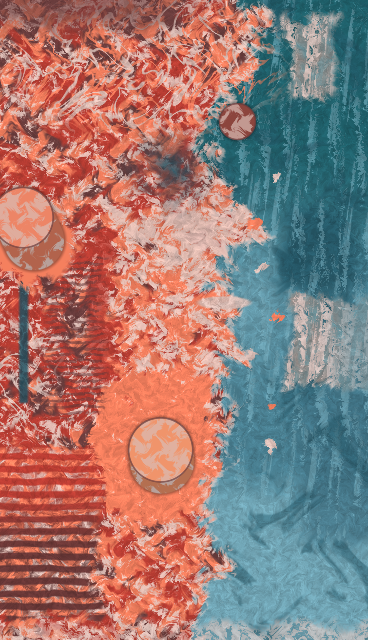
Write a Shadertoy shader that draws this background.

```glsl
// Abstract poured-paint canvas: splattered reds and oranges on the left, weathered teal on the right.

const vec3 ORANGE = vec3(.96, .5, .37), RED = vec3(.73, .24, .2), CREAM = vec3(.85, .74, .71);
const vec3 MAROON = vec3(.42, .24, .24), DEEP = vec3(.13, .32, .38), SKY = vec3(.46, .66, .72);

// Layered, folded sines: a marbled field of roughly 0 to 1
float swirl(vec2 p) {
  float sum = 0., amp = .5;
  for (int i = 0; i < 4; i++) {
    p += .7 * sin(p.yx * 1.2 + vec2(1.7, 4.2));
    sum += amp * sin(p.x) * sin(p.y + 1.3);
    p = mat2(.8, .6, -.6, .8) * p * 1.8 + 2.1;
    amp *= .62;
  }
  return .5 + .8 * sum;
}

float slab(vec2 p, vec2 lo, vec2 hi, float soft) {
  vec2 m = smoothstep(lo - soft, lo + soft, p) * (1. - smoothstep(hi - soft, hi + soft, p));
  return m.x * m.y;
}

float blob(vec2 p, vec2 center, vec2 radius) {
  vec2 d = (p - center) / radius;
  return exp(-dot(d, d));
}

float band(float y, float center, float width) {
  return blob(vec2(y, 0), vec2(center, 0), vec2(width, 1));
}

float below(float a, float b, float x) {
  return 1. - smoothstep(a, b, x);
}

// Share of the field that is painted over
float cover(float field, float amount) {
  return smoothstep(-.15, .15, field - 1. + amount);
}

float strand(float field) {
  return below(.03, .09, abs(field - .5));
}

// Short cylinder seen from above: shadow, side wall, rim and marbled lid
vec3 disc(vec3 base, vec2 p, vec2 center, float r, vec2 side, vec3 tint) {
  vec2 d = p - center;
  float along = clamp(dot(d, side) / max(dot(side, side), 1e-5), 0., 1.);
  float wall = length(d - side * along) - r, lid = length(d) - r;
  float marble = swirl(p * 130. + 5.);
  base *= 1. - .4 * below(-.002, .007, wall);
  base = mix(base, mix(tint * .75, CREAM * .85, cover(marble, .35)), below(-.001, .0015, wall));
  base = mix(base, mix(tint, CREAM, .7 * cover(marble, .5)), below(-.001, .0015, lid));
  return mix(base, MAROON, .7 * below(.0005, .002, abs(lid)));
}

void mainImage(out vec4 fragColor, in vec2 fragCoord) {
  vec2 p = fragCoord / iResolution.xy * vec2(.575, 1);
  float coarse = swirl(p * 32.), fine = swirl(p * 85. + 3. + coarse);
  float grain = swirl(p * 210. + 5. * vec2(fine, coarse)), streak = swirl(p * vec2(170, 24) + grain);
  vec2 q = p + .022 * (vec2(coarse, swirl(p * 50. + 9.)) - .5) + .008 * (grain - .5);

  // Teal side, paler in the middle and towards the bottom
  vec3 cool = mix(vec3(.28, .49, .56), vec3(.12, .37, .41), smoothstep(.5, .8, p.y));
  cool = mix(cool, SKY, .85 * below(.2, .29, q.y + .12 * (p.x - .4)));
  cool = mix(cool, SKY, .6 * blob(p, vec2(.4, .53), vec2(.06, .12)));
  cool = mix(cool, vec3(.24, .43, .5), .75 * slab(q, vec2(.47, .15), vec2(.7, .39), .03));
  cool = mix(cool, DEEP, .8 * slab(q, vec2(.445, .54), vec2(.55, .67), .02));
  cool = mix(cool, SKY, .55 * cover(streak, .3));
  cool = mix(cool, DEEP, .5 * cover(coarse, .25));

  // Scraped pale patches with vertical streaks
  float scraped = slab(q, vec2(.45, .85), vec2(.525, .975), .008) + slab(q, vec2(.45, .395), vec2(.6, .535), .008);
  vec3 scrape = mix(CREAM, mix(vec3(.45, .56, .58), ORANGE, .3 * fine), cover(streak, .5));
  scrape = mix(scrape, SKY * .85, .6 * smoothstep(.49, .56, p.x));
  cool = mix(cool, scrape, .9 * scraped * cover(mix(streak, grain, .5), .85));

  // Warm side: orange, cream and maroon skins over red
  float corner = slab(q, vec2(-.1, .3), vec2(.155, .65), .01);
  float panel = slab(q, vec2(.155, .2), vec2(.33, .41), .012);
  float center = slab(q, vec2(.18, .4), vec2(.42, .68), .02);
  float cloud = blob(p, vec2(.33, .63), vec2(.11, .06));
  float apron = slab(q, vec2(.155, .04), vec2(.33, .2), .01);
  vec3 warm = mix(RED, MAROON, cover(coarse, .35 + .3 * smoothstep(.8, 1., p.y)));
  warm = mix(warm, ORANGE, cover(mix(fine, coarse, .3), .4 + .6 * panel + .25 * center + .15 * apron - .15 * corner));
  float skin = mix(swirl(p * vec2(65, 90) + 6.), grain, .5);
  warm = mix(warm, CREAM, .9 * cover(skin, .36 + .36 * cloud + .08 * center - .3 * panel));
  warm = mix(warm, RED, .8 * slab(q, vec2(.143, .41), vec2(.172, .64), .006));
  warm = mix(warm, mix(DEEP, MAROON, fine), .9 * cover(coarse, .7) * blob(p, vec2(.267, .73), vec2(.05)));

  // Combed lines and the ridged lower corner
  float comb = smoothstep(-.2, .6, sin(p.y * 620. + 3. * fine));
  warm = mix(warm, MAROON, .6 * comb * slab(q, vec2(.07, .35), vec2(.16, .6), .01));
  float ridge = smoothstep(-.4, .6, sin(p.y * 322. + coarse)) * clamp(.3 + .7 * grain, 0., 1.);
  vec3 groove = mix(RED, MAROON * .9, .9 * below(.14, .24, p.y));
  groove = mix(groove, mix(ORANGE, CREAM, cover(fine, .4)), ridge);
  warm = mix(warm, groove, slab(q, vec2(-.1, .04), vec2(.153, .3), .006));

  // Ragged boundary between the sides
  float edge = .345 + .05 * band(p.y, .94, .07) - .03 * band(p.y, .75, .05) + .07 * band(p.y, .64, .035)
    + .03 * band(p.y, .44, .05) - .02 * below(.2, .3, p.y);
  float reach = edge - p.x + .06 * (coarse - .5) + .03 * (fine - .5);
  vec3 col = mix(cool, warm, smoothstep(-.006, .006, reach));
  col = mix(col, CREAM, .6 * cover(grain, .6) * below(.006, .02, abs(reach)));
  col = mix(col, CREAM, .6 * cover(grain, .7) * below(.015, .035, q.y));
  col = mix(col, CREAM, .9 * smoothstep(.4, .6, blob(p, vec2(.35, .527), vec2(.05, .012))));

  // Flung strands, a dark drip and scattered drops
  float fling = smoothstep(.25, .6, blob(p, vec2(.22, .9), vec2(.22, .12)));
  float tangle = slab(q, vec2(-.1, .32), vec2(.085, .5), .02);
  col = mix(col, ORANGE, .9 * fling * strand(swirl(p * 42. + 12.)));
  col = mix(col, CREAM, .9 * max(fling, tangle) * strand(swirl(p * 38. + 21.)));
  col = mix(col, MAROON, .65 * smoothstep(.93, .98, q.y) * below(.2, .36, q.x));
  col = mix(col, DEEP, .85 * slab(p, vec2(.03, .37), vec2(.044, .56), .003));
  for (float i = 0.; i < 7.; i++) {
    vec2 spot = vec2(.41 + .025 * sin(i * 2.4), .3 + .07 * i);
    col = mix(col, mix(CREAM, ORANGE, mod(i, 2.)), below(.006, .009, length(q - spot)));
  }

  // Paint relief, then the three discs
  col *= .9 + .2 * grain;
  col = mix(col, ORANGE, smoothstep(.35, .5, blob(q, vec2(.05, .615), vec2(.07, .06))));
  col = disc(col, p, vec2(.036, .66), .047, vec2(.017, -.035), vec3(.93, .52, .4));
  col = disc(col, p, vec2(.251, .297), .05, vec2(.002, -.018), vec3(.94, .58, .42));
  col = disc(col, p, vec2(.371, .81), .028, vec2(0), vec3(.55, .27, .24));
  fragColor = vec4(clamp(col, 0., 1.), 1);
}
```
